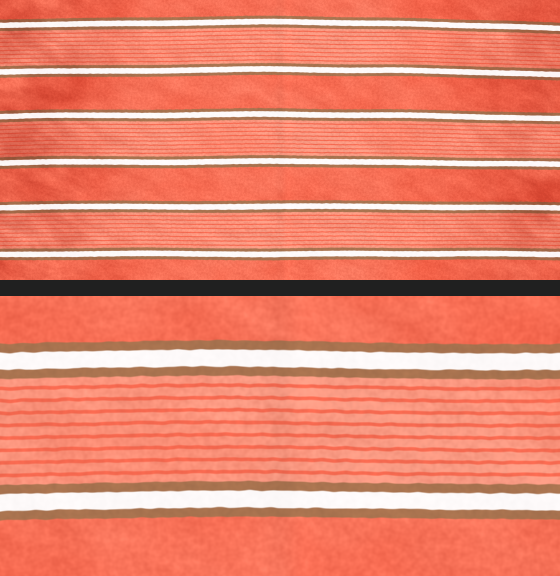
Top, the full canvas; bottom, a detail of the centre.
Give the GLSL for this texture, as a WebGL 2 fragment shader.

```glsl
#version 300 es
precision highp float;
// Coral plush cloth with three ribbed bands edged in white and tan, softly creased.

uniform vec2 u_resolution;
out vec4 fragColor;

const vec3 CORAL      = vec3(0.96, 0.39, 0.29);
const vec3 CORAL_SOFT = vec3(0.98, 0.48, 0.38);
const vec3 SALMON     = vec3(0.98, 0.61, 0.52);
const vec3 TAN        = vec3(0.66, 0.45, 0.31);
const vec3 WHITE      = vec3(0.995, 0.98, 0.98);
const vec3 SHADE      = vec3(0.88, 0.74, 0.72);

// Band layout, in canvas heights
const float PERIOD      = 0.3255;
const float MIDDLE      = 0.501;
const float EDGE_CENTRE = 0.0833;  // band axis to white stripe axis
const float WHITE_HALF  = 0.0100;
const float EDGE_HALF   = 0.0208;  // white stripe plus both tan borders
const float RIB_STEP    = 0.0146;
const float RIB_HALF    = 0.0021;
const float RIB_COUNT   = 8.0;

vec2 hashGradient(vec2 cell) {
  vec3 q = fract(vec3(cell.xyx) * vec3(0.1031, 0.1030, 0.0973));
  q += dot(q, q.yzx + 33.33);
  float angle = 6.2832 * fract((q.x + q.y) * q.z);
  return vec2(cos(angle), sin(angle));
}

float gradientNoise(vec2 p) {
  vec2 i = floor(p), f = fract(p);
  vec2 u = f * f * f * (f * (f * 6.0 - 15.0) + 10.0);
  vec2 e = vec2(0.0, 1.0);
  float a = dot(hashGradient(i), f);
  float b = dot(hashGradient(i + e.yx), f - e.yx);
  float c = dot(hashGradient(i + e.xy), f - e.xy);
  float d = dot(hashGradient(i + e.yy), f - e.yy);
  return mix(mix(a, b, u.x), mix(c, d, u.x), u.y);
}

float fbm(vec2 p) {
  float sum = 0.0, gain = 1.0;
  for (int i = 0; i < 4; i++) {
    sum += gain * gradientNoise(p);
    p = mat2(1.6, 1.2, -1.2, 1.6) * p + 7.3;
    gain *= 0.55;
  }
  return sum;
}

// Coverage of a strip of given half width around distance zero
float strip(float dist, float halfWidth, float blur) {
  return 1.0 - smoothstep(-blur, blur, abs(dist) - halfWidth);
}

float bump(float x, float centre, float width) {
  float t = (x - centre) / width;
  return exp(-t * t);
}

// Height on the flat cloth: sagging towards the top, wavy throughout
float clothHeight(vec2 p, float across) {
  float sag = 0.073 * (across - 0.42) * (across - 0.42) - 0.0117;
  float wave = 0.006 * gradientNoise(p * vec2(2.6, 2.0) + 3.0);
  float fuzz = 0.0015 * gradientNoise(p * vec2(70.0, 30.0));
  return p.y + sag * p.y + wave + fuzz;
}

// Stripe colours by signed distance from the nearest band axis
vec3 stripes(float y, vec3 ground, vec3 ribGround, float blur) {
  float d = mod(y - MIDDLE + 0.5 * PERIOD, PERIOD) - 0.5 * PERIOD;
  float edge = abs(d) - EDGE_CENTRE;
  vec3 colour = mix(ground, ribGround, strip(d, EDGE_CENTRE, blur));
  float rib = (fract(d / RIB_STEP) - 0.5) * RIB_STEP;
  float ribArea = step(abs(d), 0.5 * RIB_COUNT * RIB_STEP);
  colour = mix(colour, CORAL, 0.9 * ribArea * strip(rib, RIB_HALF, blur));
  colour = mix(colour, TAN, strip(edge, EDGE_HALF, blur));
  return mix(colour, WHITE, strip(edge, WHITE_HALF, blur));
}

void main() {
  vec2 p = gl_FragCoord.xy / u_resolution.y;
  float across = gl_FragCoord.x / u_resolution.x;
  float blur = max(0.7 / u_resolution.y, 0.0012);

  // Brushed pile: broad patches, slanted strokes and fine grain
  float patches = fbm(p * vec2(3.5, 5.0));
  float strokes = fbm(mat2(0.9, 0.4, -0.4, 0.9) * p * vec2(9.0, 22.0));
  float grain = gradientNoise(p * 110.0) + 0.6 * gradientNoise(p * 210.0);
  float glow = bump(across, 0.52, 0.22) + 0.5 * bump(across, 0.25, 0.08);
  float nap = 0.2 + 0.45 * glow + 0.6 * patches + 0.35 * strokes + 0.3 * grain;

  // Pile colours and stripes
  vec3 ground = mix(CORAL, CORAL_SOFT, clamp(nap, -0.3, 1.3));
  vec3 ribGround = mix(SALMON, CORAL_SOFT, clamp(0.5 - 0.6 * nap, 0.0, 0.7));
  vec3 colour = stripes(clothHeight(p, across), ground, ribGround, blur);

  // Darker ends, a soft vertical fold and worn grain; white stays bright
  float ends = smoothstep(0.30, 0.0, across) + 0.7 * smoothstep(0.72, 1.0, across);
  float shade = clamp(ends * (0.65 - 0.9 * patches - 0.4 * strokes), 0.0, 1.0);
  float whiteness = smoothstep(0.65, 0.95, colour.b);
  colour *= mix(vec3(1.0), SHADE, shade * (1.0 - 0.9 * whiteness));
  float fold = bump(across, 0.515, 0.008) - bump(across, 0.50, 0.008);
  float relief = 0.02 * fold + 0.04 * grain + 0.035 * strokes;
  colour *= 1.0 + relief * (1.0 - 0.7 * whiteness);

  fragColor = vec4(clamp(colour, 0.0, 1.0), 1.0);
}
```
